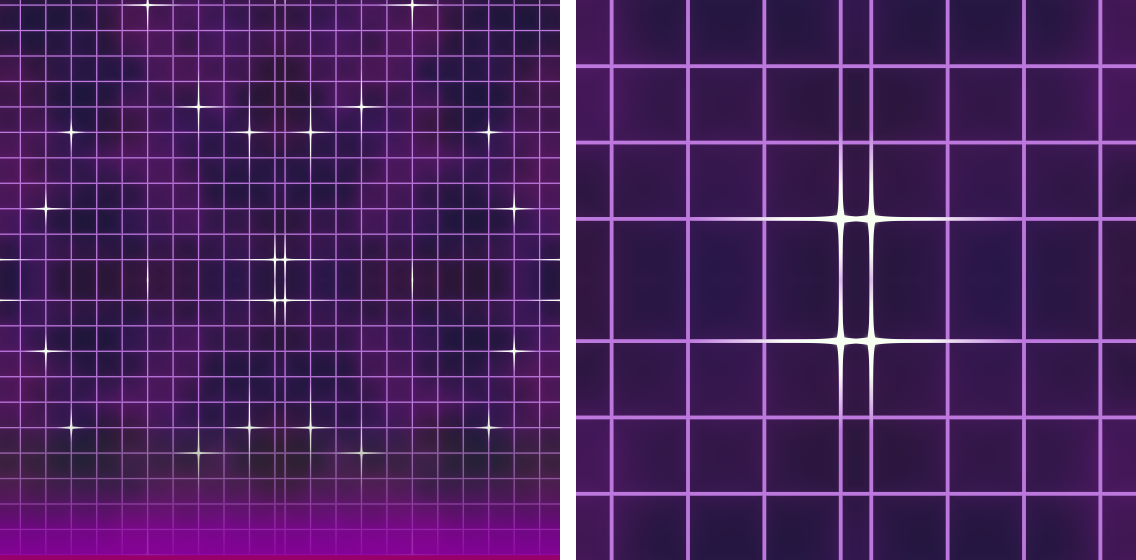
Left, the full canvas; right, a detail of the centre.
Give the GLSL for this background, as a Shadertoy shader.

```glsl
// Mirrored violet neon grid with glinting crossings over a cloudy dusk and a magenta horizon.
#define CELLS 22.0
#define TILE 11.0
#define LINE_HALF 0.025
#define GRID_OFFSET vec2(0.2, 0.8)
#define FADE_HEIGHT 0.26
#define STRIP_HEIGHT 0.0085
#define DUSK_DARK vec3(0.135, 0.085, 0.215)
#define DUSK_LIGHT vec3(0.275, 0.090, 0.345)
#define LINE_COLOR vec3(0.74, 0.47, 0.87)
#define GLINT_COLOR vec3(0.97, 1.00, 0.95)
#define HORIZON_COLOR vec3(0.55, 0.00, 0.62)
#define STRIP_COLOR vec3(0.60, 0.00, 0.40)

// One mirrored tile of glints: column, row, horizontal reach, vertical reach (in cells)
const vec4 GLINTS[6] = vec4[6](
    vec4(0, 0, 1.9, 1.0), vec4(9, 2, 1.1, 0.7), vec4(1, 5, 1.0, 1.5),
    vec4(8, 5, 0.5, 0.7), vec4(3, 6, 1.2, 1.4), vec4(5, 10, 1.2, 1.1));

float hash(vec2 p) {
    return fract(sin(dot(p, vec2(127.1, 311.7))) * 43758.5453);
}

float noise(vec2 p) {
    vec2 i = floor(p), f = fract(p);
    f = f * f * (3.0 - 2.0 * f);
    return mix(mix(hash(i), hash(i + vec2(1, 0)), f.x),
               mix(hash(i + vec2(0, 1)), hash(i + vec2(1, 1)), f.x), f.y);
}

float clouds(vec2 p) {
    return 0.6 * noise(p * 0.4) + 0.4 * noise(p * 0.85 + 17.0);
}

// Antialiased band of the given half width
float band(float dist, float halfWidth, float px) {
    return clamp((halfWidth - dist) / px + 0.5, 0.0, 1.0);
}

// Tapering ray: x runs along the ray, y across it
float ray(vec2 d, float reach, float px) {
    float along = abs(d.x);
    float width = LINE_HALF * (0.9 + 1.6 * exp(-along * 7.0));
    float glow = max(1.0 - along / reach, 0.0);
    return band(abs(d.y), width, px) * min(1.6 * glow, 1.0);
}

float glints(vec2 cell, float px) {
    float light = 0.0;
    for (int i = 0; i < 6; i++) {
        vec4 g = GLINTS[i];
        // Wrapped offset from the crossing, so the tile repeats
        vec2 d = mod(cell - GRID_OFFSET - g.xy + 0.5 * TILE, TILE) - 0.5 * TILE;
        // Each side of a ray gets its own length
        vec2 uneven = 0.8 + 0.4 * vec2(hash(g.xy + step(0.0, d.x)),
                                       hash(g.yx + 5.0 + step(0.0, d.y)));
        vec2 reach = g.zw * uneven;
        light = max(light, max(ray(d, reach.x, px), ray(d.yx, reach.y, px)));
        light = max(light, 0.9 * exp(-dot(d, d) * 220.0));
    }
    return light;
}

void mainImage(out vec4 fragColor, in vec2 fragCoord) {
    vec2 uv = fragCoord / iResolution.xy;
    vec2 cell = abs(uv - 0.5) * CELLS;
    float px = CELLS / iResolution.y;

    // Cloudy dusk with a drifting red or blue tint
    float cloud = smoothstep(0.15, 0.85, clouds(cell));
    vec3 color = mix(DUSK_DARK, DUSK_LIGHT, cloud);
    color += vec3(0.03, 0.0, -0.02) * (noise(cell * 0.5 + 41.0) - 0.5) * 2.0;

    // Grid lines with a soft halo
    vec2 lineDist = abs(fract(cell - GRID_OFFSET + 0.5) - 0.5);
    float nearest = min(lineDist.x, lineDist.y);
    color += vec3(0.055, 0.012, 0.055) * exp(-nearest * 7.0);
    color = mix(color, LINE_COLOR, band(nearest, LINE_HALF, px));

    // Bright crossings
    color = mix(color, GLINT_COLOR, glints(cell, px));

    // Haze that turns from grey to magenta toward the bottom
    float haze = clamp(1.0 - uv.y / FADE_HEIGHT, 0.0, 1.0);
    vec3 hazeColor = mix(HORIZON_COLOR, vec3(0.20, 0.24, 0.14), smoothstep(0.03, 0.21, uv.y));
    color = mix(color, hazeColor, 0.93 * haze);

    // Thin strip along the bottom edge
    float strip = band(uv.y, STRIP_HEIGHT, 1.0 / iResolution.y);
    color = mix(color, STRIP_COLOR, 0.9 * strip);

    fragColor = vec4(color, 1.0);
}
```
